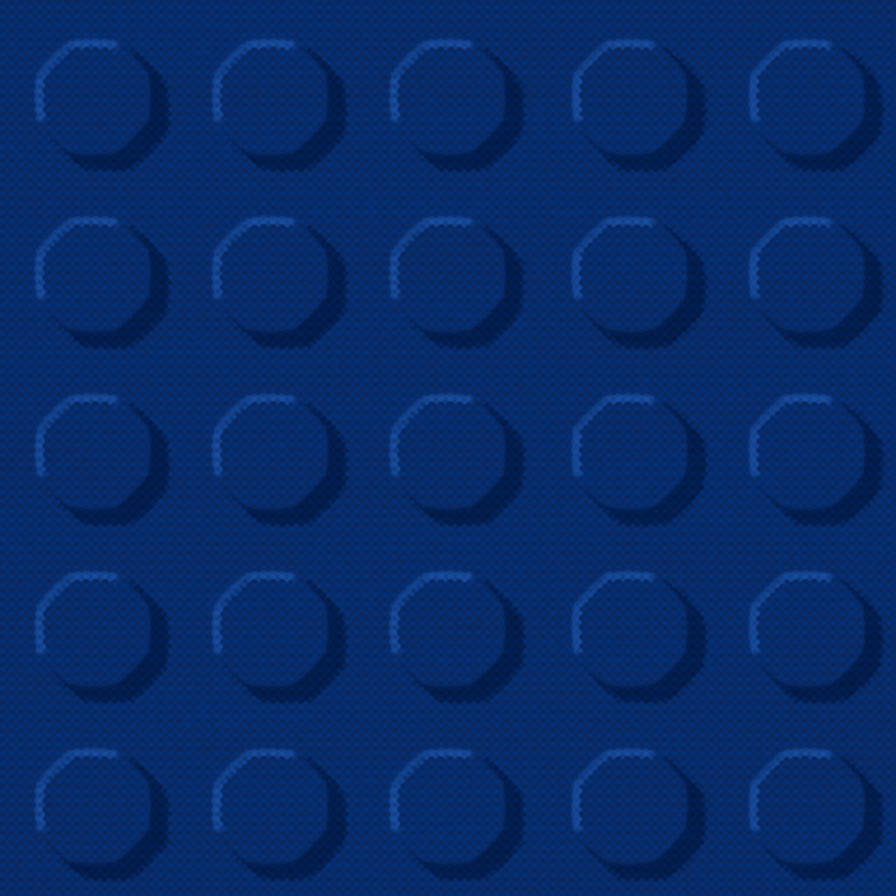
Reproduce this pattern procedurally as a Shadertoy shader.

```glsl
const vec2 PITCH = vec2(0.1993, 0.1979);
const vec2 FIRST_STUD = vec2(0.1035, 0.8920);
const float STUD_RADIUS = 0.0634;
const float ROUNDNESS = 0.42;
const float RIM_WIDTH = 0.0092;
const vec2 SHADOW_OFFSET = vec2(0.0165, -0.0140);
const float SHADOW_RADIUS = 0.0672;
const float EDGE_SOFTNESS = 0.0024;
const float SNAP_BIAS = 0.3;
const float THREADS = 192.0;
const float EDGE_TEETH = 0.0016;
const float CHECKER = 0.85;
const float ROWS = 0.30;
const float GRAIN = 0.60;
const float BANDS = 0.35;
const vec3 THREAD_DARK = vec3(0.045, 0.147, 0.350);
const vec3 THREAD_LIGHT = vec3(0.012, 0.192, 0.480);
const vec3 SHADOW_COLOR = vec3(0.006, 0.108, 0.295);
const vec3 RIM_COLOR = vec3(0.095, 0.300, 0.620);
const float PI = 3.14159;

float hash(vec2 p) {
    return fract(sin(dot(p, vec2(127.1, 311.7))) * 43758.5453);
}

float noise(vec2 p) {
    vec2 i = floor(p);
    vec2 f = fract(p);
    f = f * f * (3.0 - 2.0 * f);
    return mix(mix(hash(i), hash(i + vec2(1, 0)), f.x),
               mix(hash(i + vec2(0, 1)), hash(i + vec2(1, 1)), f.x), f.y);
}

// Octagon eased toward a circle
float studDistance(vec2 p, float radius) {
    vec2 q = abs(p);
    float octagon = max(max(q.x, q.y), (q.x + q.y) * 0.7071) - radius;
    return mix(octagon, length(p) - radius * 1.04, ROUNDNESS);
}

float inside(float d, float softness) {
    return 1.0 - smoothstep(-softness, softness, d);
}

void mainImage(out vec4 fragColor, in vec2 fragCoord) {
    vec2 uv = fragCoord / iResolution.xy;
    float softness = max(EDGE_SOFTNESS, 1.0 / iResolution.y);

    // Fine woven ground with uneven threads and faint bands
    vec2 thread = uv * THREADS;
    float checker = sin(PI * thread.x) * sin(PI * thread.y);
    float rows = sin(PI * thread.y);
    float grain = noise(thread) - 0.5;
    float bands = noise(uv * vec2(4.0, 30.0)) - 0.5;
    float weave = CHECKER * checker + ROWS * rows + GRAIN * grain + BANDS * bands;
    vec3 color = mix(THREAD_DARK, THREAD_LIGHT, clamp(0.5 + 0.5 * weave, 0.0, 1.0));

    // Local stud coordinates, each stud snapped to whole threads
    vec2 cell = floor((uv - FIRST_STUD) / PITCH + 0.5);
    vec2 shift = floor(cell * PITCH * THREADS + SNAP_BIAS) / THREADS;
    vec2 p = uv - FIRST_STUD - shift;

    // The weave leaves small teeth along every edge
    float teeth = EDGE_TEETH * (checker + grain);
    float faceDistance = studDistance(p, STUD_RADIUS) + teeth;
    float shadowDistance = studDistance(p - SHADOW_OFFSET, SHADOW_RADIUS) + teeth;

    // Shadow crescent at lower right
    float shadow = inside(shadowDistance, softness * 1.6) * (1.0 - inside(faceDistance, softness));
    color = mix(color, SHADOW_COLOR * (1.0 + 0.14 * weave), shadow * 0.94);

    // Lit rim at upper left, weaker on the diagonal facet
    float rim = inside(abs(faceDistance + 0.5 * RIM_WIDTH) - 0.5 * RIM_WIDTH, softness);
    float facing = dot(p, vec2(-0.7071, 0.7071)) / max(length(p), 0.001);
    float lit = smoothstep(0.25, 0.42, facing) * mix(0.90, 0.68, smoothstep(0.88, 0.97, facing));
    color = mix(color, RIM_COLOR, rim * lit * clamp(0.88 + 0.25 * weave, 0.0, 1.1));

    fragColor = vec4(color, 1.0);
}
```
